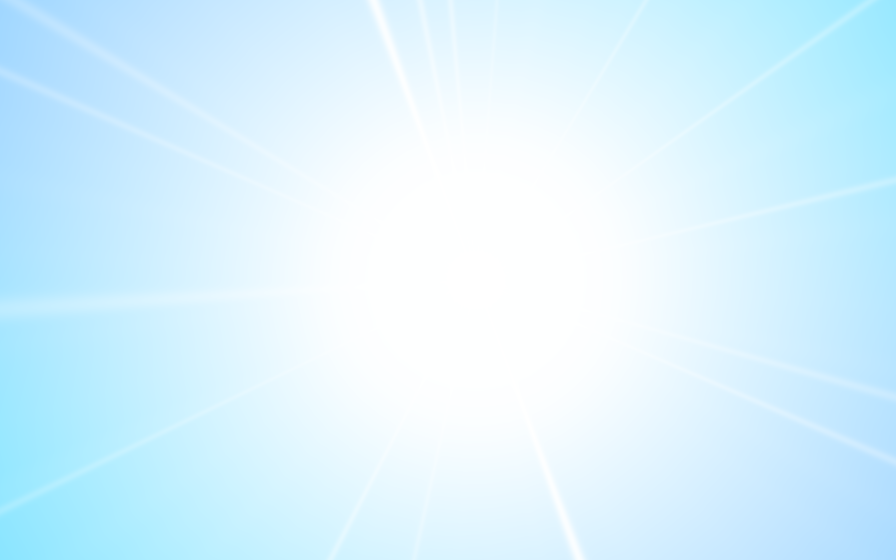
A WebGL 2 fragment shader for this background:

```glsl
#version 300 es
precision highp float;

uniform vec2 u_resolution;
out vec4 outColor;

// Lengths are in canvas heights, angles in degrees
const vec2 SUN = vec2(0.850, 0.500);
const float CORE_RADIUS = 0.25;
const float SKY_RADIUS = 1.0;
const float CORE_SOFTNESS = 0.07;
const vec3 GLOW = vec3(1.0);
const vec3 CYAN = vec3(0.53, 0.895, 1.0);
const vec3 PERIWINKLE = vec3(0.61, 0.835, 1.0);
const float HUE_SPREAD = 0.30;
const float STREAK_FREQUENCY = 11.0;
const float STREAK_STRENGTH = 0.07;

// Each ray: angle, angular half-width, strength
const int RAY_COUNT = 16;
const vec3 RAYS[RAY_COUNT] = vec3[](
    vec3(110.1, 1.20, 0.85), vec3(-69.7, 1.15, 0.85),
    vec3(101.3, 0.80, 0.40), vec3(95.2, 0.70, 0.35),
    vec3(85.7, 0.50, 0.18), vec3(58.7, 0.50, 0.25),
    vec3(35.3, 0.50, 0.26), vec3(13.4, 0.60, 0.28),
    vec3(-15.6, 0.70, 0.25), vec3(-23.4, 0.60, 0.28),
    vec3(-102.5, 0.60, 0.24), vec3(-117.5, 0.65, 0.34),
    vec3(-154.1, 0.50, 0.20), vec3(-176.5, 1.50, 0.27),
    vec3(156.3, 0.60, 0.22), vec3(148.8, 0.80, 0.24)
);

vec2 hashGradient(vec2 cell) {
    vec2 h = vec2(dot(cell, vec2(127.1, 311.7)), dot(cell, vec2(269.5, 183.3)));
    return 2.0 * fract(sin(h) * 43758.5) - 1.0;
}

float gradientNoise(vec2 p) {
    vec2 cell = floor(p);
    vec2 f = fract(p);
    vec2 blend = f * f * f * (f * (f * 6.0 - 15.0) + 10.0);
    vec2 e = vec2(0.0, 1.0);
    float a = dot(hashGradient(cell), f);
    float b = dot(hashGradient(cell + e.yx), f - e.yx);
    float c = dot(hashGradient(cell + e.xy), f - e.xy);
    float d = dot(hashGradient(cell + e.yy), f - e.yy);
    return mix(mix(a, b, blend.x), mix(c, d, blend.x), blend.y);
}

// Linear ramp with a rounded start
float softRamp(float x, float softness) {
    return 0.5 * (x + sqrt(x * x + softness * softness));
}

// Wedge of light that widens away from the sun
float rayLight(vec2 p, vec3 ray) {
    float angle = radians(ray.x);
    vec2 axis = vec2(cos(angle), sin(angle));
    float along = dot(p, axis);
    float across = dot(p, vec2(-axis.y, axis.x));
    float offset = across / (max(along, 0.001) * radians(ray.y));
    return ray.z * exp(-offset * offset) * smoothstep(0.0, 0.2, along);
}

void main() {
    vec2 p = gl_FragCoord.xy / u_resolution.y;
    // Keep the sun at the same share of the width on any canvas shape
    p.x += 0.5 * (1.6 - u_resolution.x / u_resolution.y);
    p -= SUN;
    float radius = length(p);

    // Sky: opposite corners share a hue
    float hue = smoothstep(-HUE_SPREAD, HUE_SPREAD, -p.x * p.y);
    vec3 sky = mix(CYAN, PERIWINKLE, hue);

    // Sun glow
    float depth = (radius - CORE_RADIUS) / (SKY_RADIUS - CORE_RADIUS);
    vec3 color = mix(GLOW, sky, min(softRamp(depth, CORE_SOFTNESS), 1.0));

    // Main rays, blended so overlaps never exceed white
    float shade = 1.0;
    for (int i = 0; i < RAY_COUNT; i++) {
        shade *= 1.0 - rayLight(p, RAYS[i]);
    }

    // Faint streaks between the rays
    vec2 direction = p / max(radius, 0.001);
    float streak = gradientNoise(direction * STREAK_FREQUENCY);
    shade *= 1.0 - STREAK_STRENGTH * max(streak, 0.0);

    outColor = vec4(mix(GLOW, color, shade), 1.0);
}
```
